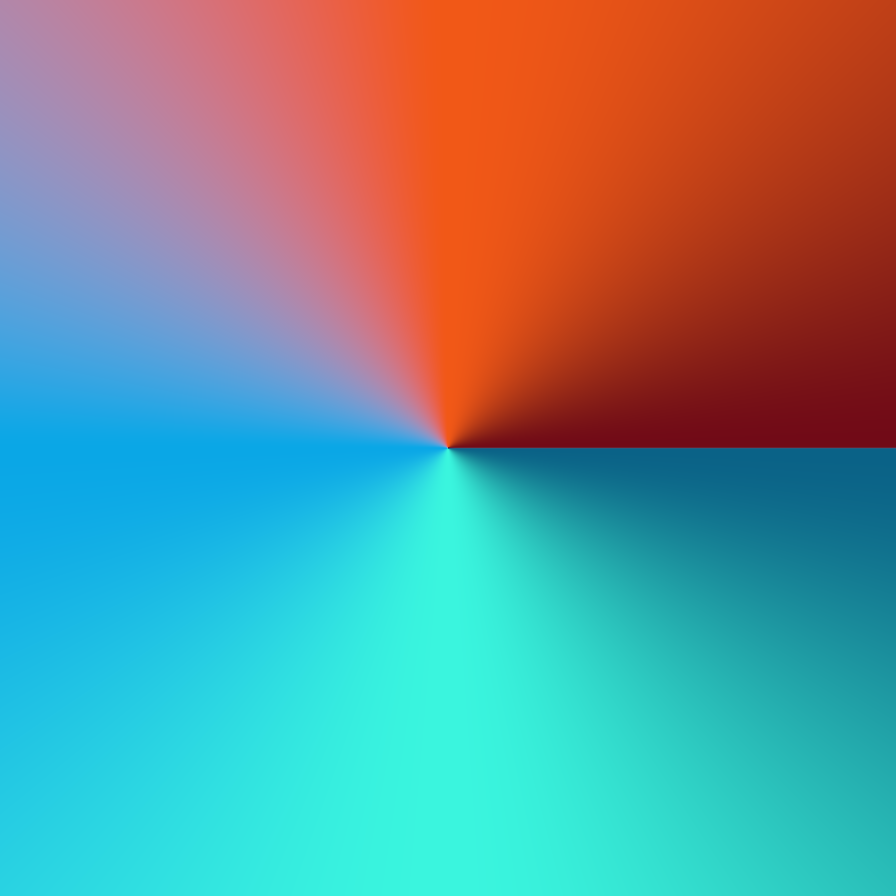
This background is drawn by a three.js fragment shader. Its source:

```glsl
varying vec2 vUv;

const vec2 CENTER = vec2(0.5, 0.5);
const float SEAM_HALF_WIDTH = 0.0009;
const float TAU = 6.28319;

// Sweep colours in display space, counterclockwise from the right
const vec3 MAROON = vec3(0.443, 0.039, 0.090);
const vec3 ORANGE = vec3(0.945, 0.345, 0.090);
const vec3 AZURE = vec3(0.040, 0.655, 0.902);
const vec3 AQUA = vec3(0.227, 0.961, 0.871);
const vec3 TEAL = vec3(0.040, 0.384, 0.529);

vec3 toLinear(vec3 c) {
  vec3 low = c / 12.92;
  vec3 high = pow((c + 0.055) / 1.055, vec3(2.4));
  return mix(low, high, step(0.04045, c));
}

vec3 toDisplay(vec3 c) {
  vec3 low = c * 12.92;
  vec3 high = 1.055 * pow(c, vec3(1.0 / 2.4)) - 0.055;
  return mix(low, high, step(0.0031308, c));
}

// Eased conic gradient, mixed in linear light
vec3 conicSweep(float turn) {
  vec3 color = toLinear(MAROON);
  color = mix(color, toLinear(ORANGE), smoothstep(0.0, 0.25, turn));
  color = mix(color, toLinear(AZURE), smoothstep(0.25, 0.5, turn));
  color = mix(color, toLinear(AQUA), smoothstep(0.5, 0.75, turn));
  return mix(color, toLinear(TEAL), smoothstep(0.75, 1.0, turn));
}

void main() {
  vec2 p = vUv - CENTER;
  float angle = dot(p, p) > 0.0 ? atan(p.y, p.x) : 0.0;
  vec3 color = conicSweep(fract(angle / TAU + 1.0));

  // Soften the seam where the sweep wraps around
  if (p.x > 0.0 && abs(p.y) < SEAM_HALF_WIDTH) {
    float above = smoothstep(-SEAM_HALF_WIDTH, SEAM_HALF_WIDTH, p.y);
    color = mix(toLinear(TEAL), toLinear(MAROON), above);
  }

  gl_FragColor = vec4(toDisplay(color), 1.0);
}
```
